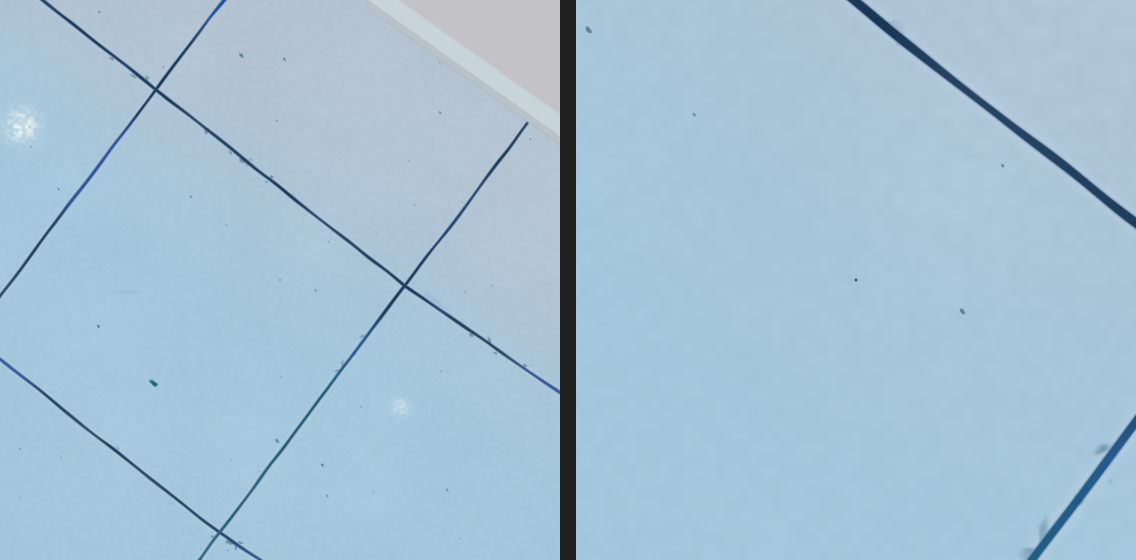
Left, the full canvas; right, a detail of the centre.
This texture is drawn by a Shadertoy shader. Its source:

```glsl
// Pale blue floor tiles seen at a slant, with dark joints, grit, lamp glare and a skirting board.
// A skewed lattice gives the joints; value noise bends and tints them, while a
// hashed grid scatters the grit. All lengths are fractions of the canvas.

const vec2 CORNER = vec2(0.2786, 0.8398);      // one lattice crossing
const vec2 EDGE_A = vec2(0.4454, -0.3502);     // tile side running down right
const vec2 EDGE_B = vec2(-0.3321, -0.4401);    // tile side running down left
const float ROW_BEND = 0.06;                   // turn of the rows past the second crossing
const float JOINT_HALF = 0.0025;
const float JOINT_WOBBLE = 0.0016;
const float GRIT_CELLS = 13.0;
const float GRIT_CHANCE = 0.2;

const vec2 BOARD_POINT = vec2(0.9375, 0.785);
const vec2 BOARD_NORMAL = vec2(0.578, 0.816);
const float BOARD_WIDTH = 0.045;
const float BOARD_LIP = 0.012;
const float BOARD_LEFT = 0.651;

const vec3 TILE_BLUE = vec3(0.647, 0.782, 0.865);
const vec3 TILE_GREY = vec3(0.708, 0.765, 0.82);
const vec3 WALL = vec3(0.765, 0.76, 0.775);
const vec3 BOARD = vec3(0.78, 0.83, 0.85);
const vec3 LIP = vec3(0.725, 0.76, 0.79);
const vec3 BOARD_SHADE = vec3(0.62, 0.67, 0.73);
const vec3 JOINT_NAVY = vec3(0.06, 0.18, 0.30);
const vec3 JOINT_BLUE = vec3(0.12, 0.29, 0.58);
const vec3 JOINT_TEAL = vec3(0.09, 0.37, 0.45);
const vec3 FRINGE = vec3(0.46, 0.60, 0.76);
const vec3 GRIT = vec3(0.26, 0.42, 0.54);
const vec3 SHINE = vec3(0.96, 0.98, 0.97);

float hash(vec2 p) {
    return fract(sin(dot(p, vec2(127.1, 311.7))) * 43758.5453);
}

float noise(vec2 p) {
    vec2 i = floor(p), f = fract(p);
    f = f * f * (3.0 - 2.0 * f);
    return mix(mix(hash(i), hash(i + vec2(1, 0)), f.x),
               mix(hash(i + vec2(0, 1)), hash(i + vec2(1, 1)), f.x), f.y);
}

// Soft coverage of the region where d is negative
float cover(float d, float soft) {
    return 1.0 - smoothstep(-soft, soft, d);
}

// Signed distances to the nearest joint of each direction
vec2 jointDistance(vec2 p) {
    vec2 q = inverse(mat2(EDGE_A, EDGE_B)) * (p - CORNER);
    q.y += ROW_BEND * max(q.x - 1.0, 0.0);
    float area = abs(EDGE_A.x * EDGE_B.y - EDGE_A.y * EDGE_B.x);
    vec2 wobble = vec2(noise(p * 17.0), noise(p * 17.0 + 40.0)) - 0.5;
    vec2 offset = (q - round(q)) * area / vec2(length(EDGE_B), length(EDGE_A));
    return offset + 2.0 * JOINT_WOBBLE * wobble;
}

// Irregular dark specks, at most one per cell
float gritCover(vec2 p, float aa) {
    vec2 cell = floor(p * GRIT_CELLS);
    vec2 centre = (cell + 0.2 + 0.6 * vec2(hash(cell + 3.1), hash(cell + 7.7))) / GRIT_CELLS;
    float size = mix(0.0007, 0.0036, pow(hash(cell + 11.3), 3.0));
    vec2 d = p - centre;
    d.y += 0.5 * d.x;
    float edge = length(d) - size * (0.6 + 0.8 * noise(p * 400.0));
    return step(hash(cell + 19.9), GRIT_CHANCE) * cover(edge, aa) * 0.75;
}

// Lamp reflection broken up by the rough glaze
float glare(vec2 p, vec2 centre, float radius) {
    float r = length(p - centre) / radius;
    float sparkle = smoothstep(0.25, 0.8, noise(p * 190.0));
    return exp(-2.2 * r * r) * (0.35 + 0.65 * sparkle);
}

void mainImage(out vec4 fragColor, in vec2 fragCoord) {
    vec2 p = fragCoord / iResolution.xy;
    float aa = 1.0 / min(iResolution.x, iResolution.y);

    // Tile glaze: grey by the wall, blue toward the lower left
    float towardWall = smoothstep(0.62, 1.17, dot(p, vec2(0.52, 0.93)) + 0.1 * (noise(p * 4.0) - 0.5));
    vec3 col = mix(TILE_BLUE, TILE_GREY, towardWall);
    col += 0.014 * (noise(p * 9.0) - 0.5) + 0.014 * (noise(p * 150.0) - 0.5);
    vec2 smear = (p - vec2(0.228, 0.479)) / vec2(0.018, 0.003);
    col = mix(col, vec3(0.54, 0.69, 0.84), 0.5 * exp(-dot(smear, smear)));

    // Grit, one larger chip and a pinhole
    col = mix(col, GRIT, gritCover(p, aa));
    vec2 chip = p - vec2(0.274, 0.316);
    float chipEdge = length(chip + vec2(0.4 * chip.y, 0.3 * chip.x)) - 0.003 - 0.004 * noise(p * 210.0);
    col = mix(col, JOINT_TEAL, 0.9 * cover(chipEdge, 1.2 * aa));
    col = mix(col, JOINT_NAVY, cover(length(p - 0.5) - 0.0007, aa));

    // Joints: pale rim, rare crumbs, blue fringe, then the tinted core
    vec2 joint = jointDistance(p);
    float d = min(abs(joint.x), abs(joint.y));
    col = mix(col, TILE_GREY + 0.06, 0.4 * cover(d - JOINT_HALF - 0.003, 0.003));
    float crumbs = smoothstep(0.72, 0.85, noise(p * 95.0)) * smoothstep(0.72, 0.85, noise(p * 8.0 + 5.0));
    col = mix(col, GRIT, 0.6 * crumbs * cover(d - 0.008, 0.003));
    float halfWidth = JOINT_HALF * (0.75 + 0.45 * noise(p * 23.0));
    col = mix(col, FRINGE, 0.5 * cover(d - halfWidth - 0.0008, 1.5 * aa));
    vec3 ink = mix(JOINT_NAVY, JOINT_BLUE, smoothstep(0.5, 0.85, noise(p * 6.0 + 9.0)));
    float tealSide = step(abs(joint.x), abs(joint.y)) * smoothstep(0.5, 0.3, p.y);
    ink = mix(ink, JOINT_TEAL, 0.75 * tealSide);
    float strength = mix(0.8, 0.97, noise(p * 14.0 + 2.0));
    col = mix(col, ink, strength * cover(d - halfWidth, 1.2 * aa));

    // Worn streak where the row joint turns
    vec2 worn = p - vec2(0.775, 0.464);
    vec2 along = normalize(EDGE_A);
    vec2 streak = vec2(dot(worn, along) / 0.028, dot(worn, vec2(-along.y, along.x)) / 0.005);
    col = mix(col, vec3(0.60, 0.70, 0.86), 0.65 * exp(-dot(streak, streak)));

    // Reflections
    col = mix(col, SHINE, glare(p, vec2(0.040, 0.775), 0.040));
    col = mix(col, SHINE, 0.6 * glare(p, vec2(0.715, 0.273), 0.021));

    // Skirting board and wall cover the upper right corner
    float h = dot(p - BOARD_POINT, BOARD_NORMAL);
    vec3 trim = mix(LIP, BOARD, cover(BOARD_LIP - h, 2.0 * aa));
    trim = mix(trim, BOARD_SHADE, 0.4 * cover(abs(h - BOARD_LIP) - 0.001, aa));
    trim = mix(trim, WALL, cover(BOARD_WIDTH - h, 2.0 * aa));
    trim = mix(trim, BOARD_SHADE, 0.5 * cover(abs(h) - 0.0015, 1.5 * aa));
    col = mix(col, trim, cover(-h, aa) * cover(BOARD_LEFT - p.x, aa));

    fragColor = vec4(clamp(col, 0.0, 1.0), 1.0);
}
```
